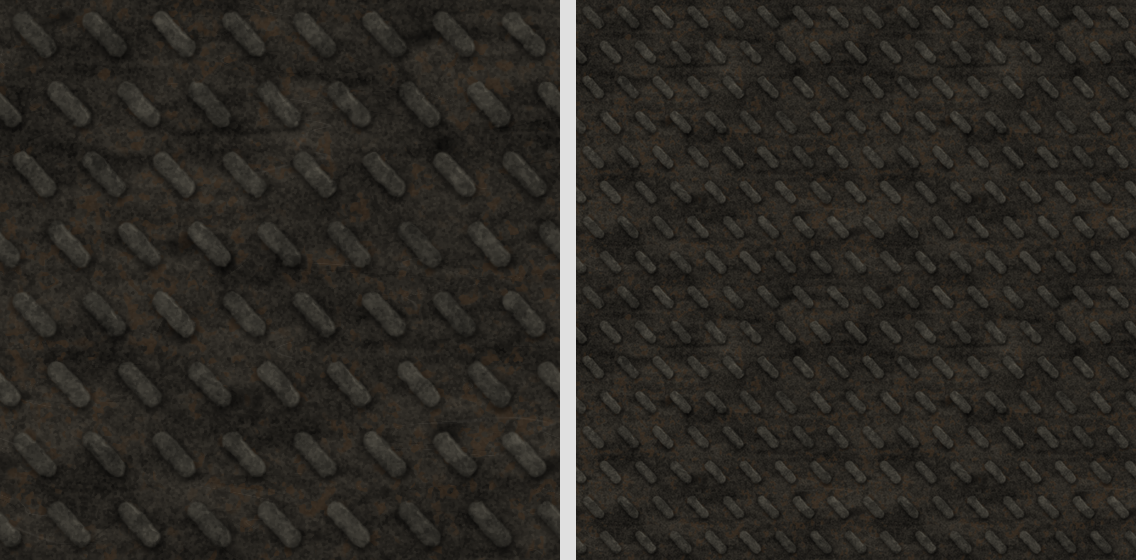
Left, the tile; right, the same tile 2 across and 2 down.
A three.js fragment shader for this texture:

```glsl
// Dark worn steel tread plate: eight by eight slanted raised pads, every other row
// shifted by half a step. Pads are capsule distances shaded by their rim direction;
// grime, rust and grain come from wrapping cellular noise and layered sines.

varying vec2 vUv;

const float TAU = 6.28319;

vec2 hash2(vec2 p) {
  vec3 a = fract(p.xyx * vec3(0.1031, 0.1030, 0.0973));
  a += dot(a, a.yzx + 33.33);
  return fract((a.xx + a.yz) * a.zy);
}

// Cellular noise wrapping after "period" cells:
// x = distance to nearest point, y = smoothly blended value, z = value of nearest cell
vec3 cellular(vec2 uv, vec2 period) {
  vec2 p = uv * period;
  vec2 base = floor(p);
  float nearest = 9.0, nearestValue = 0.0, total = 0.0, weights = 0.0;
  for (int j = -1; j <= 1; j++) {
    for (int i = -1; i <= 1; i++) {
      vec2 id = base + vec2(float(i), float(j));
      vec2 wrapped = mod(id, period);
      float value = hash2(wrapped + 71.0).x;
      float dist = length(id + hash2(wrapped + 5.0) - p);
      float weight = exp(-6.0 * dist * dist);
      total += weight * value;
      weights += weight;
      if (dist < nearest) {
        nearest = dist;
        nearestValue = value;
      }
    }
  }
  return vec3(nearest, total / weights, nearestValue);
}

void main() {
  vec2 uv = vUv;

  // Noise layers, from broad stains down to fine grain
  vec2 wavy = uv + vec2(0.0, 0.005 * sin(TAU * (2.0 * uv.x + uv.y)) + 0.002 * sin(TAU * 5.0 * uv.x));
  float stain = cellular(wavy, vec2(7.0, 11.0)).y - 0.5;
  float streak = cellular(wavy, vec2(6.0, 60.0)).y - 0.5;
  float mottle = cellular(uv, vec2(44.0)).y - 0.5;
  float grit = cellular(uv, vec2(110.0)).y - 0.5;
  float grain = cellular(uv, vec2(230.0)).y - 0.5;

  // Pad lattice and capsule distance, in units of one step
  vec2 grid = uv * 8.0;
  float row = floor(grid.y);
  grid.x += 0.5 * mod(row + 1.0, 2.0) + 0.01;
  vec2 padId = vec2(mod(floor(grid.x), 8.0), row);
  vec2 q = fract(grid) - vec2(0.5, 0.51);
  q += 0.03 * vec2(mottle, grit);
  vec2 axis = vec2(0.172, -0.188);
  vec2 offset = q - axis * clamp(dot(q, axis) / dot(axis, axis), -1.0, 1.0);
  float dist = length(offset) - 0.135;
  vec2 outward = offset / (length(offset) + 0.001);
  vec2 padRandom = hash2(padId + 19.0);

  // Base plate: stained, streaked, darker in bands between the rows
  float band = pow(0.5 + 0.5 * cos(TAU * 8.0 * wavy.y), 3.0);
  float bandFade = 0.5 + 0.3 * sin(TAU * (uv.x + 3.0 * uv.y)) + 0.2 * sin(TAU * (3.0 * uv.x - uv.y));
  float tone = 1.02 + 0.45 * stain + 0.3 * streak + 0.25 * mottle + 0.3 * grit + 0.4 * grain;
  vec3 plate = vec3(0.157, 0.146, 0.127) * (tone - 0.16 * band * bandFade);

  // Rust flecks
  float rust = smoothstep(0.0, 0.3, mottle + 0.5 * stain) * smoothstep(-0.05, 0.25, grit);
  plate = mix(plate, vec3(0.24, 0.165, 0.10), 0.45 * rust);

  // Thin long scratches and a few sooty smudges
  float line = cellular(wavy, vec2(4.0, 26.0)).y - 0.5;
  float scratch = smoothstep(0.012, 0.0, abs(line - 0.02)) * smoothstep(0.0, 0.25, stain + 0.5 * mottle);
  plate += 0.035 * scratch;
  plate *= 1.0 - 0.2 * smoothstep(0.012, 0.0, abs(line + 0.1)) * bandFade;
  vec3 soot = cellular(wavy, vec2(7.0, 13.0));
  plate *= 1.0 - 0.45 * smoothstep(0.4, 0.0, soot.x + 0.15 * mottle) * step(0.9, soot.z);

  // Contact shadow, heavier below and to the right
  float below = 0.5 + 0.5 * dot(outward, vec2(0.3, -0.95));
  plate *= 1.0 - (0.12 + 0.36 * below) * smoothstep(0.13, 0.0, dist);

  // Raised pad: worn face, lit upper rim, dim lower rim
  float padTone = 0.95 + 0.12 * padRandom.x + 0.2 * stain + 0.3 * mottle + 0.25 * grit + 0.28 * grain;
  vec3 pad = vec3(0.212, 0.203, 0.18) * padTone;
  float rim = smoothstep(-0.085, -0.005, dist);
  float facing = dot(outward, vec2(0.25, 0.97));
  pad *= 1.0 + rim * (0.14 * facing - 0.12);
  pad *= 1.0 - 0.1 * dot(q, vec2(0.6, -0.8));

  // Bright worn edge, strongest on the right side and lower tip
  float edge = smoothstep(0.028, 0.0, abs(dist + 0.035));
  float worn = smoothstep(-0.1, 0.8, outward.x) * smoothstep(-0.2, 0.25, mottle + grit);
  pad += vec3(0.06, 0.057, 0.05) * edge * worn * (0.35 + 0.65 * padRandom.y);

  vec3 color = mix(plate, pad, smoothstep(0.02, -0.02, dist));
  gl_FragColor = vec4(color, 1.0);
}
```
